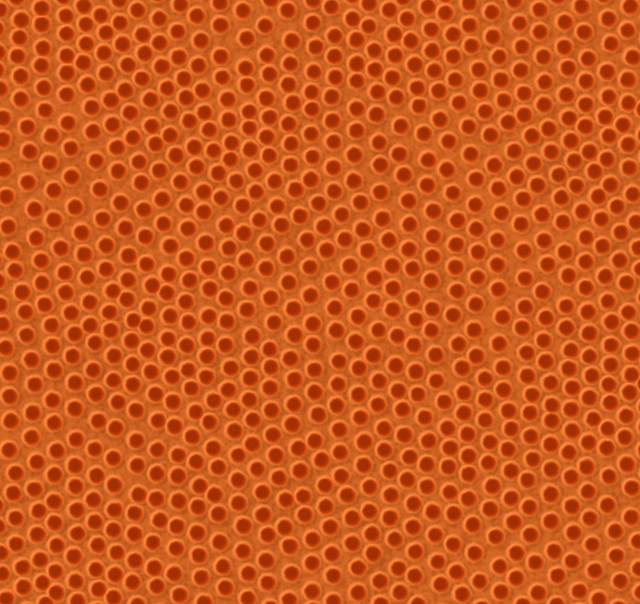
This texture is drawn by a WebGL 2 fragment shader. Its source:

```glsl
#version 300 es
precision highp float;
// Pebbled rubber: dark red round pips, each in a soft bright rim, on orange ground.
// Pips sit on a hexagonal lattice bent by gradient noise and jittered by a hash;
// the rims are lit from the upper left and the ground carries a fine mottle.

#define SPACING 0.0397        // lattice step, in canvas heights
#define TURN 0.45             // lattice rotation, radians
#define BEND 0.9              // lattice bending, in steps
#define BEND_SCALE 0.13       // bending frequency, per step
#define JITTER 0.14           // scatter of single pips, in steps
#define PIP_RADIUS 0.314      // in steps
#define RIM_RADIUS 0.425      // in steps
#define CORE_COLOR vec3(0.635, 0.185, 0.015)
#define EDGE_COLOR vec3(0.790, 0.240, 0.005)
#define RIM_COLOR vec3(0.990, 0.535, 0.250)
#define GROUND_COLOR vec3(0.845, 0.410, 0.150)
#define SHADE_COLOR vec3(0.695, 0.305, 0.085)

uniform vec2 u_resolution;
out vec4 fragColor;

const float ROW = 0.8660254;  // row height of a hexagonal lattice

vec2 hash2(vec2 p) {
    vec3 h = fract(p.xyx * vec3(0.1031, 0.1030, 0.0973));
    h += dot(h, h.yzx + 33.33);
    return fract((h.xx + h.yz) * h.zy);
}

float gradDot(vec2 cell, vec2 offset) {
    float angle = 6.2831853 * hash2(cell + 71.0).x;
    return dot(vec2(cos(angle), sin(angle)), offset);
}

float gradientNoise(vec2 p) {
    vec2 i = floor(p), f = p - i;
    vec2 u = f * f * f * (f * (f * 6.0 - 15.0) + 10.0);
    vec2 e = vec2(1.0, 0.0);
    float low = mix(gradDot(i, f), gradDot(i + e.xy, f - e.xy), u.x);
    float high = mix(gradDot(i + e.yx, f - e.yx), gradDot(i + e.xx, f - e.xx), u.x);
    return mix(low, high, u.y);
}

vec2 bend(vec2 p) {
    p *= BEND_SCALE;
    return BEND * vec2(gradientNoise(p + 13.7), gradientNoise(p + 47.3));
}

// Soft disc: 1 inside, 0 outside, never sharper than one pixel.
float disc(float dist, float radius, float blur, float pixel) {
    float w = max(blur, pixel);
    return 1.0 - smoothstep(radius - w, radius + w, dist);
}

void main() {
    mat2 turn = mat2(cos(TURN), sin(TURN), -sin(TURN), cos(TURN));
    vec2 uv = gl_FragCoord.xy / u_resolution.y;
    vec2 p = turn * uv / SPACING;
    vec2 light = turn * normalize(vec2(-0.8, 0.7));
    float pixel = 0.7 / (u_resolution.y * SPACING);

    // Ground mottle: broad patches and fine grain.
    float patches = gradientNoise(uv * 9.0 + 5.0);
    float grain = gradientNoise(uv * 80.0) + 0.8 * gradientNoise(uv * 160.0 + 9.0);

    // Undo the bending to find which lattice points lie near.
    vec2 q = p - bend(p);
    q = p - bend(q);
    q = p - bend(q);

    // Gather the pips, their rims and the shadows beside them.
    float pip = 0.0, core = 0.0, rim = 0.0, shadow = 0.0;
    float nearestRow = floor(q.y / ROW + 0.5);
    for (int j = -1; j <= 1; j++) {
        float row = nearestRow + float(j);
        float stagger = 0.5 * mod(row, 2.0);
        float nearestCol = floor(q.x - stagger + 0.5);
        for (int i = -1; i <= 1; i++) {
            vec2 id = vec2(nearestCol + float(i), row);
            vec2 site = vec2(id.x + stagger, row * ROW);
            vec2 rnd = hash2(id + 211.0);
            float angle = 6.2831853 * rnd.x;
            vec2 center = site + bend(site)
                        + JITTER * sqrt(rnd.y) * vec2(cos(angle), sin(angle));
            vec2 away = p - center;
            float size = 0.97 + 0.06 * hash2(id + 389.0).x;
            float dist = length(away) / size + 0.025 * grain;
            float lit = dot(away, light) / max(length(away), 0.001);

            pip = max(pip, disc(dist, PIP_RADIUS, 0.075, pixel));
            core = max(core, disc(length(away - 0.03 * light) / size, 0.25, 0.09, pixel));
            float rimDist = length(away - 0.025 * light) / size + 0.03 * grain;
            rim = max(rim, disc(rimDist, RIM_RADIUS, 0.085, pixel) * (0.7 + 0.36 * lit));
            shadow = max(shadow, disc(dist, 0.52, 0.13, pixel) * (0.5 - 0.5 * lit));
        }
    }

    // Layer ground, rim and pip.
    float shade = clamp(0.2 + 0.6 * shadow + 0.85 * grain + 0.3 * patches, 0.0, 1.0);
    vec3 color = mix(GROUND_COLOR, SHADE_COLOR, shade);
    color = mix(color, RIM_COLOR, clamp(rim, 0.0, 1.0));
    vec3 pipColor = mix(EDGE_COLOR, CORE_COLOR, core);
    color = mix(color, pipColor, pip);
    color *= 1.0 + 0.05 * grain;
    fragColor = vec4(color, 1.0);
}
```
